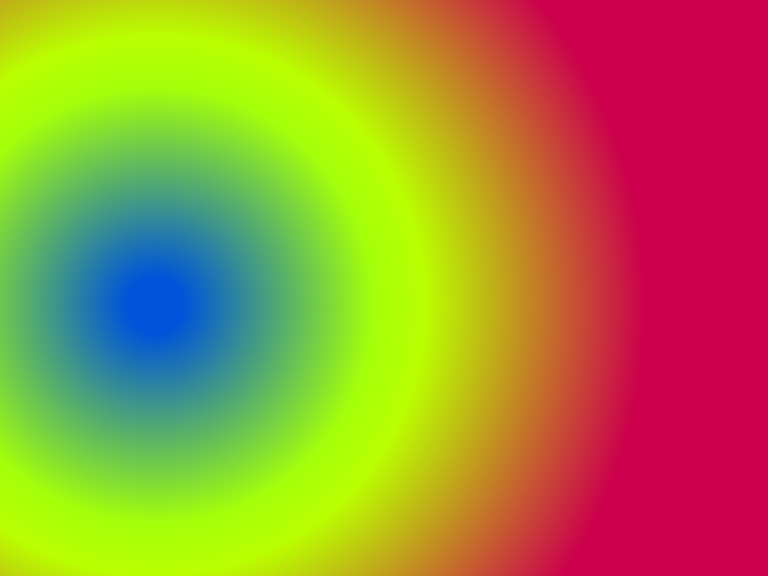
Reproduce this background procedurally as a WebGL 1 fragment shader.

```glsl
precision highp float;
// Radial gradient: a blue core, a broad lime ring and a crimson surround.

uniform vec2 u_resolution;

// Linear ramp from 0 to 1 between two radii.
float ramp(float start, float end, float radius) {
    return clamp((radius - start) / (end - start), 0.0, 1.0);
}

void main() {
    // Distance from the glow centre, in canvas heights.
    vec2 center = vec2(0.202, 0.47) * u_resolution;
    float radius = length(gl_FragCoord.xy - center) / u_resolution.y;

    vec3 blue = vec3(0.0, 0.33, 0.85);
    vec3 lime = vec3(0.64, 1.0, 0.04);
    vec3 chartreuse = vec3(0.73, 1.0, 0.0);
    vec3 crimson = vec3(0.8, 0.0, 0.3);

    // Blend outward from the core through each colour stop.
    vec3 color = mix(blue, lime, ramp(0.05, 0.378, radius));
    color = mix(color, chartreuse, ramp(0.378, 0.468, radius));
    color = mix(color, crimson, ramp(0.468, 0.851, radius));

    gl_FragColor = vec4(color, 1.0);
}
```
